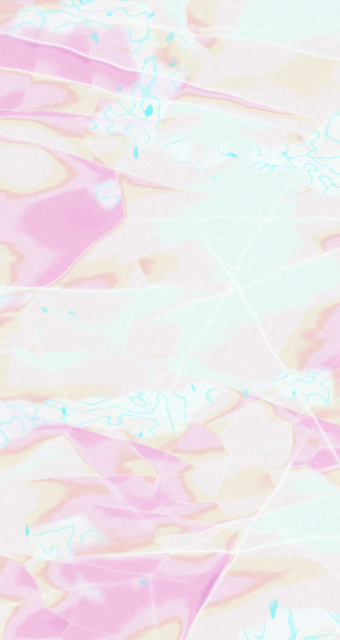
This texture is drawn by a WebGL 1 fragment shader. Its source:

```glsl
precision highp float;
// Crumpled iridescent film: pastel folds, sharp creases and icy glare.
uniform vec2 u_resolution;

float hash(vec2 p) {
  return fract(sin(dot(p, vec2(127.1, 311.7))) * 43758.545);
}

vec2 gradientAt(vec2 cell) {
  float a = 6.2832 * hash(cell);
  return vec2(cos(a), sin(a));
}

float noise(vec2 p) {
  vec2 i = floor(p), f = fract(p);
  vec2 u = f * f * f * (f * (f * 6.0 - 15.0) + 10.0);
  vec2 e = vec2(1.0, 0.0);
  float low = mix(dot(gradientAt(i), f), dot(gradientAt(i + e), f - e), u.x);
  float high = mix(dot(gradientAt(i + e.yx), f - e.yx), dot(gradientAt(i + 1.0), f - 1.0), u.x);
  return mix(low, high, u.y);
}

float fbm(vec2 p) {
  return noise(p) + 0.5 * noise(p * 2.1 + 5.3) + 0.25 * noise(p * 4.3 + 9.1);
}

mat2 rotation(float a) {
  return mat2(cos(a), -sin(a), sin(a), cos(a));
}

// Tilted flat cells with soft borders: x is the tone, y the border strength.
vec2 facets(vec2 p) {
  vec2 cell = floor(p);
  float total = 0.0, strongest = 0.0, tone = 0.0;
  for (int j = -1; j <= 1; j++) {
    for (int i = -1; i <= 1; i++) {
      vec2 id = cell + vec2(float(i), float(j));
      vec2 d = p - id - vec2(hash(id + 3.7), hash(id + 8.2));
      float w = exp(-45.0 * length(d));
      tone += w * (hash(id + 1.4) - 0.5 + 0.7 * dot(d, gradientAt(id + 6.6)));
      total += w;
      strongest = max(strongest, w);
    }
  }
  return vec2(tone / total, 2.0 - 2.0 * strongest / total);
}

// Long tapering folds, shaded on one side: x is the tone, y the bright edge.
vec2 folds(vec2 p) {
  vec2 sum = vec2(0.0);
  for (int i = 0; i < 30; i++) {
    float f = float(i);
    float size = hash(vec2(f, 2.0)), turn = hash(vec2(f, 3.0));
    vec2 center = vec2(hash(vec2(f, 1.0)), (f + 0.5) / 30.0 * 1.9);
    float steep = step(0.62, hash(vec2(f, 4.0))) * step(center.y, 1.1);
    float angle = (turn - 0.4) * 0.8 + steep * (turn > 0.5 ? 0.8 : -0.8);
    vec2 q = rotation(angle) * (p - center);
    float reach = 0.2 + 0.45 * size;
    float fade = smoothstep(0.0, 0.5, 1.0 - abs(q.x) / reach);
    float width = 0.012 + 0.1 * hash(vec2(f, 5.0)) * clamp(0.5 + 0.5 * q.x / reach, 0.0, 1.0);
    float y = turn > 0.45 ? q.y : -q.y;
    float shade = smoothstep(-0.003, 0.003, y) * exp(-max(y, 0.0) / width);
    sum.x += fade * shade * (hash(vec2(f, 6.0)) - 0.4) * 1.9;
    sum.y += fade * exp(-abs(y) / 0.004) * size * size;
  }
  return sum;
}

// Interference colours from mint through cream to pink.
vec3 filmColor(float t) {
  vec3 c = mix(vec3(0.91, 0.97, 0.96), vec3(0.95, 0.93, 0.94), smoothstep(0.12, 0.25, t));
  c = mix(c, vec3(0.94, 0.92, 0.86), smoothstep(0.46, 0.57, t));
  c = mix(c, vec3(0.94, 0.82, 0.81), smoothstep(0.63, 0.71, t));
  c = mix(c, vec3(0.95, 0.86, 0.92), smoothstep(0.73, 0.78, t));
  c = mix(c, vec3(0.95, 0.76, 0.89), smoothstep(0.86, 0.92, t));
  return mix(c, vec3(0.90, 0.62, 0.84), smoothstep(0.96, 1.0, t));
}

void main() {
  vec2 p = gl_FragCoord.xy / u_resolution.x;
  vec2 warp = vec2(fbm(p * 2.3), fbm(p * 2.3 + 17.0));
  vec2 bent = p + 0.035 * warp;
  vec2 slanted = rotation(0.16) * bent;

  // Broad drift, stretched streaks, flat facets and folds share one tone.
  vec2 large = facets(rotation(0.5) * bent * vec2(2.1, 2.8));
  vec2 small = facets(rotation(-0.4) * (bent + 0.03 * warp.yx) * vec2(5.0, 7.5) + 20.0);
  vec2 fold = folds(bent);
  float lower = 1.0 - smoothstep(0.5, 1.4, p.y);
  float crumple = smoothstep(-0.1, 0.3, noise(p * 2.6 + 31.0));
  float tone = 0.9 * noise(p * 1.8 + 4.0) + 0.9 * noise(slanted * vec2(1.3, 7.5));
  tone += large.x * mix(0.6, 1.1, lower) + small.x * 0.7 * crumple + fold.x;
  tone += 0.16 * fbm(slanted * vec2(5.0, 16.0));
  vec3 color = filmColor(1.0 / (1.0 + exp(-3.1 * tone - 0.15)));

  // White glare patches veined with cyan wrinkles.
  float patches = noise(slanted * vec2(2.2, 4.2) + 12.0) + 0.25 * noise(p * 11.0);
  float glare = smoothstep(0.2, 0.32, patches + 0.15 * large.x);
  float wrinkle = noise(p * vec2(17.0, 22.0) + 2.5 * warp);
  float vein = 1.0 - smoothstep(0.02, 0.09, abs(wrinkle));
  color = mix(color, vec3(0.95, 0.99, 0.99), glare * 0.75);
  color = mix(color, vec3(0.72, 0.97, 0.98), glare * vein * 0.75);
  float fleck = smoothstep(0.42, 0.5, noise(bent * vec2(19.0, 15.0) + 40.0));
  color = mix(color, vec3(0.42, 0.95, 0.97), fleck * smoothstep(0.12, 0.3, patches) * 0.8);

  // Thin bright crease edges with a little fine grain.
  float edge = fold.y + 0.35 * large.y * lower + 0.25 * small.y * crumple;
  color = mix(color, vec3(0.97, 0.99, 0.99), clamp(edge, 0.0, 0.85));
  color += 0.018 * noise(p * 70.0);
  gl_FragColor = vec4(clamp(color, 0.0, 1.0), 1.0);
}
```
